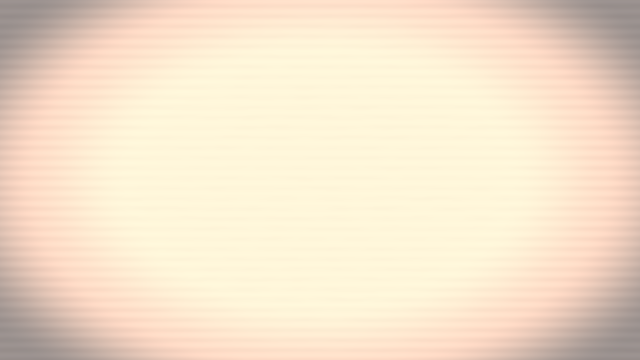
Reproduce this background procedurally as a Shadertoy shader.

```glsl
vec2 hashGradient(vec2 cell) {
    float angle = 6.2832 * fract(sin(dot(cell, vec2(127.1, 311.7))) * 43758.5);
    return vec2(cos(angle), sin(angle));
}

float gradientNoise(vec2 p) {
    vec2 cell = floor(p);
    vec2 f = fract(p);
    vec2 blend = f * f * f * (f * (f * 6.0 - 15.0) + 10.0);
    float a = dot(hashGradient(cell), f);
    float b = dot(hashGradient(cell + vec2(1, 0)), f - vec2(1, 0));
    float c = dot(hashGradient(cell + vec2(0, 1)), f - vec2(0, 1));
    float d = dot(hashGradient(cell + vec2(1, 1)), f - vec2(1, 1));
    return mix(mix(a, b, blend.x), mix(c, d, blend.x), blend.y);
}

// Cream centre, pink rim, grey corners
vec3 ovalGlow(float radius) {
    vec3 cream = vec3(1.0, 0.965, 0.855);
    vec3 pink = vec3(1.0, 0.85, 0.77);
    vec3 grey = vec3(0.60, 0.565, 0.555);
    vec3 color = mix(cream, pink, smoothstep(0.62, 1.02, radius));
    return mix(color, grey, smoothstep(0.92, 1.3, radius));
}

void mainImage(out vec4 fragColor, in vec2 fragCoord) {
    vec2 uv = fragCoord / iResolution.xy;
    float radius = length((uv * 2.0 - 1.0) / vec2(0.96, 1.1));
    vec3 color = ovalGlow(radius);

    // Soft horizontal scan lines, stronger towards the rim
    float line = cos(6.2832 * 35.6 * (uv.y - 0.505));
    float strength = mix(0.006, 0.022, smoothstep(0.5, 1.15, radius));
    color *= 1.0 - strength * line;

    // Faint streaks within the darker lines
    float streak = gradientNoise(uv * vec2(22.0, 70.0));
    color -= vec3(0.004, 0.010, 0.008) * streak * (0.5 + 0.5 * line);

    fragColor = vec4(clamp(color, 0.0, 1.0), 1.0);
}
```
